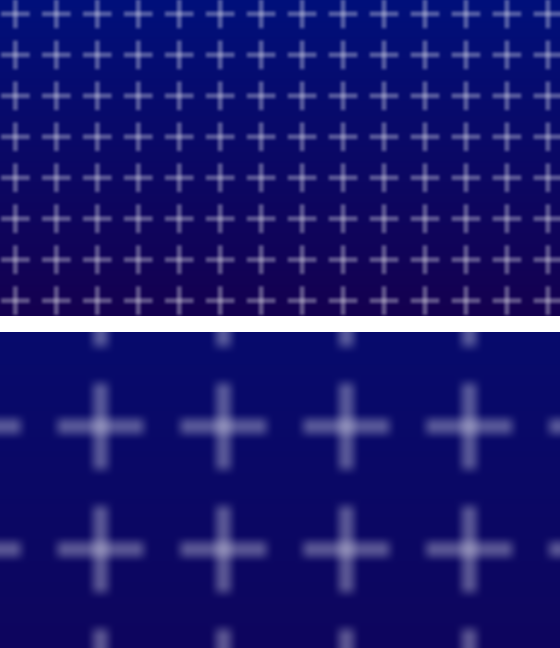
Top, the full canvas; bottom, a detail of the centre.
Reproduce this pattern procedurally as a Shadertoy shader.

```glsl
// Grid of soft, translucent white plus signs over a vertical indigo gradient.

const float CELL_SIZE = 7.0 / 54.0;      // grid pitch, in canvas heights
const vec2  PLUS_CENTER = vec2(0.375);   // position inside a cell
const float ARM_SOFTNESS = 0.125;        // axis to faded edge, in cells
const vec2  ARM_FADE = vec2(0.28, 0.42); // start and end of the tip fade, in cells
const float ARM_OPACITY = 0.31;

const vec3 BOTTOM_COLOR = vec3(0.08, 0.0, 0.31);
const vec3 TOP_COLOR = vec3(0.0, 0.06, 0.48);
const vec3 PLUS_COLOR = vec3(1.0);

// Offset from the nearest plus center, in cells
vec2 repeatCell(vec2 p, float size, vec2 center) {
    return fract(p / size - center + 0.5) - 0.5;
}

// Coverage of one bar lying along the x axis
float softBar(vec2 p, float softness, vec2 tipFade) {
    p = abs(p);
    float across = 1.0 - smoothstep(0.0, softness, p.y);
    float along = 1.0 - smoothstep(tipFade.x, tipFade.y, p.x);
    return across * along;
}

// Two translucent bars laid over each other, brighter where they cross
float softPlus(vec2 p, float softness, vec2 tipFade, float opacity) {
    float horizontal = opacity * softBar(p, softness, tipFade);
    float vertical = opacity * softBar(p.yx, softness, tipFade);
    return 1.0 - (1.0 - horizontal) * (1.0 - vertical);
}

void mainImage(out vec4 fragColor, in vec2 fragCoord) {
    vec2 p = fragCoord / iResolution.y;

    // Background
    vec3 color = mix(BOTTOM_COLOR, TOP_COLOR, p.y);

    // Plus signs
    vec2 cell = repeatCell(p, CELL_SIZE, PLUS_CENTER);
    float plus = softPlus(cell, ARM_SOFTNESS, ARM_FADE, ARM_OPACITY);
    color = mix(color, PLUS_COLOR, plus);

    fragColor = vec4(color, 1.0);
}
```
